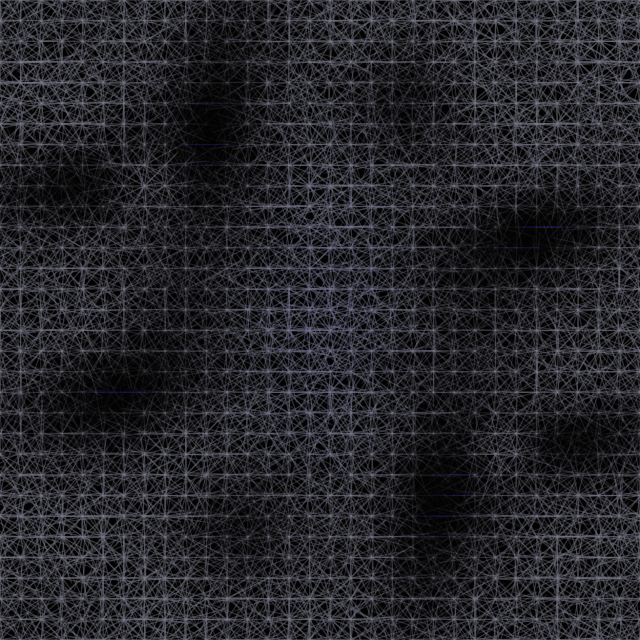
Give the GLSL for this pattern, as a WebGL 2 fragment shader.

```glsl
#version 300 es
precision highp float;
// A dim mesh of fine grey strands fanning out from a grid of nodes, broken by soft dark hollows.

uniform vec2 u_resolution;
out vec4 fragColor;

const float CELLS = 31.0;

float hash(vec2 p) {
    vec3 v = fract(p.xyx * vec3(0.1031, 0.1030, 0.0973));
    v += dot(v, v.yzx + 33.33);
    return fract((v.x + v.y) * v.z);
}

vec2 gradient(vec2 cell) {
    float angle = 6.2832 * hash(cell + 71.0);
    return vec2(cos(angle), sin(angle));
}

float gradientNoise(vec2 p) {
    vec2 i = floor(p), f = fract(p);
    vec2 u = f * f * (3.0 - 2.0 * f);
    float a = dot(gradient(i), f);
    float b = dot(gradient(i + vec2(1, 0)), f - vec2(1, 0));
    float c = dot(gradient(i + vec2(0, 1)), f - vec2(0, 1));
    float d = dot(gradient(i + 1.0), f - 1.0);
    return mix(mix(a, b, u.x), mix(c, d, u.x), u.y);
}

// Soft tilted ellipse: 1 at its centre, falling to 0
float blob(vec2 p, vec2 centre, float tilt, vec2 radii) {
    vec2 d = p - centre;
    float c = cos(tilt), s = sin(tilt);
    d = vec2(c * d.x + s * d.y, c * d.y - s * d.x) / radii;
    return exp(-dot(d, d));
}

// Light left over by the hollows on one side of the centre
float hollows(vec2 q) {
    float light = 1.0 - blob(q, vec2(-0.18, 0.29), 1.35, vec2(0.20, 0.094));
    light *= 1.0 - blob(q, vec2(0.325, 0.124), 0.25, vec2(0.17, 0.082));
    light *= 1.0 - 0.92 * blob(q, vec2(-0.38, 0.20), 0.2, vec2(0.16, 0.072));
    light *= 1.0 - 0.70 * blob(q, vec2(0.13, 0.325), 1.4, vec2(0.12, 0.09));
    light *= 1.0 - 0.45 * blob(q, vec2(0.22, -0.02), 0.6, vec2(0.13, 0.09));
    return light;
}

// The layout repeats under a half turn about the centre
float lightAt(vec2 p) {
    vec2 q = p - vec2(0.508, 0.508);
    float light = hollows(q) * hollows(-q);
    vec2 fan = vec2(-0.28, 0.209);
    light += 0.8 * (blob(q, fan, 0.0, vec2(0.042)) + blob(-q, fan, 0.0, vec2(0.042)));
    return clamp(light * (1.0 + 0.3 * gradientNoise(p * 9.0)), 0.0, 1.1);
}

// Thin line from the node along dir, fading towards its tip
float strand(vec2 d, vec2 dir, float reach, float width) {
    float along = dot(d, dir);
    float off = abs(d.x * dir.y - d.y * dir.x);
    float ends = smoothstep(-width, width, along) * smoothstep(reach, reach - 0.25, along);
    return smoothstep(width, 0.0, off) * ends * (1.0 - 0.55 * along / reach);
}

void main() {
    vec2 uv = gl_FragCoord.xy / u_resolution;
    vec2 p = uv * CELLS;
    float width = CELLS * max(0.0019, 0.97 / min(u_resolution.x, u_resolution.y));
    vec2 home = floor(p + 0.5);
    float ink = 0.0, blueInk = 0.0;

    // Gather strands from all nodes within reach
    for (int y = -2; y <= 2; y++) {
        for (int x = -2; x <= 2; x++) {
            vec2 node = home + vec2(x, y);
            vec2 d = p - node;
            float light = lightAt(node / CELLS);
            float seed = hash(node + 13.0);

            // Patchy rows, and a few faint columns
            vec2 side = abs(d);
            float row = strand(vec2(side.x, d.y), vec2(1, 0), 0.5 + 0.8 * seed, width);
            float column = strand(vec2(d.x, side.y), vec2(0, 1), 0.9, width);
            float columnShare = step(0.7, hash(vec2(node.x, floor(node.y / 6.0)) + 5.0));
            float sum = row * (0.4 + 0.8 * seed) + 0.7 * column * columnShare;
            blueInk += row * smoothstep(0.12, 0.03, light) * step(0.55, seed);

            // Fan of rays at uneven angles
            for (int k = 0; k < 12; k++) {
                vec2 key = node + vec2(37.0, 17.0) * float(k + 1);
                float angle = 6.2832 * (float(k) + hash(key)) / 12.0;
                float reach = mix(1.1, 2.4, hash(key + 101.0));
                sum += strand(d, vec2(cos(angle), sin(angle)), reach, width);
            }
            ink += sum * light;
        }
    }

    // Grey strands, slightly bluer near the middle, over near black
    float middle = blob(uv, vec2(0.508, 0.508), 1.5, vec2(0.20, 0.12));
    vec3 strandColour = mix(vec3(0.46, 0.46, 0.52), vec3(0.44, 0.44, 0.55), middle);
    vec3 colour = vec3(0.008) + strandColour * (1.0 - exp(-0.66 * ink));
    colour += vec3(0.05, 0.04, 0.22) * min(blueInk, 1.0);
    fragColor = vec4(colour, 1.0);
}
```
